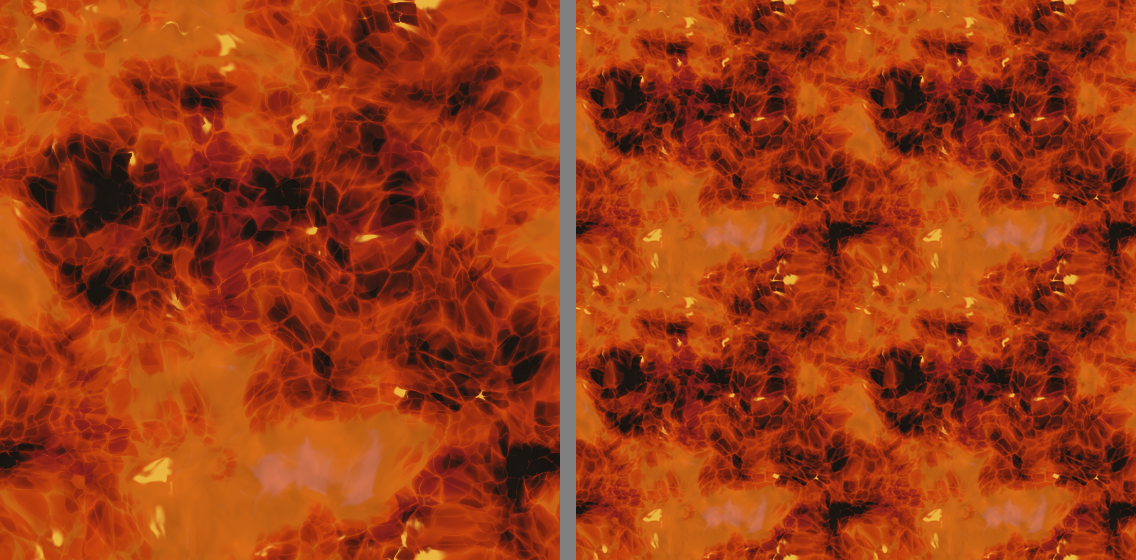
Left, the tile; right, the same tile 2 across and 2 down.
This texture is drawn by a Shadertoy shader. Its source:

```glsl
// Seamless molten lava: glowing orange pools, cellular red crust, charred clots and yellow glints.

const vec3 CHAR_BLACK = vec3(0.10, 0.08, 0.065);
const vec3 SCORCHED   = vec3(0.26, 0.10, 0.07);
const vec3 DARK_RED   = vec3(0.45, 0.12, 0.06);
const vec3 CRUST_RED  = vec3(0.65, 0.18, 0.06);
const vec3 HOT_ORANGE = vec3(0.76, 0.25, 0.05);
const vec3 POOL_AMBER = vec3(0.78, 0.38, 0.08);
const vec3 POOL_PINK  = vec3(0.78, 0.42, 0.28);
const vec3 EMBER      = vec3(0.90, 0.38, 0.07);
const vec3 GLINT_GOLD = vec3(0.91, 0.70, 0.24);
const vec3 PLUM       = vec3(0.50, 0.08, 0.14);

// Integer hash of a lattice cell that wraps every `period` cells.
vec3 hashCell(vec2 cell, int period, int seed) {
    ivec2 wrapped = (ivec2(cell) + 8 * period) % period;
    uvec3 v = uvec3(wrapped, seed) * 1664525u + 1013904223u;
    v.x += v.y * v.z; v.y += v.z * v.x; v.z += v.x * v.y;
    v ^= v >> 16u;
    v.x += v.y * v.z; v.y += v.z * v.x; v.z += v.x * v.y;
    return vec3(v >> 8u) / 16777216.0;
}

float noise(vec2 uv, int period, int seed) {
    vec2 p = uv * float(period), cell = floor(p), f = p - cell;
    vec2 w = f * f * (3.0 - 2.0 * f);
    float a = hashCell(cell, period, seed).x;
    float b = hashCell(cell + vec2(1, 0), period, seed).x;
    float c = hashCell(cell + vec2(0, 1), period, seed).x;
    float d = hashCell(cell + vec2(1, 1), period, seed).x;
    return mix(mix(a, b, w.x), mix(c, d, w.x), w.y);
}

// Three octaves, scaled to zero mean and roughly unit deviation.
float cloud(vec2 uv, int period, int seed) {
    float sum = 0.571 * noise(uv, period, seed)
              + 0.286 * noise(uv, period * 2, seed + 1)
              + 0.143 * noise(uv, period * 4, seed + 2);
    return (sum - 0.5) / 0.14;
}

vec2 warp(vec2 uv, int period, int seed, float amount) {
    return uv + amount * (vec2(noise(uv, period, seed), noise(uv, period, seed + 1)) - 0.5);
}

// x: gap between the two nearest seeds (0 on a wall), y: random value of the cell.
vec2 cells(vec2 uv, int period, int seed) {
    vec2 p = uv * float(period), home = floor(p);
    float nearest = 9.0, second = 9.0, id = 0.0;
    for (int j = -1; j <= 1; j++)
    for (int i = -1; i <= 1; i++) {
        vec2 cell = home + vec2(i, j);
        vec3 h = hashCell(cell, period, seed);
        float d = length(cell + 0.1 + 0.8 * h.xy - p);
        second = min(second, max(nearest, d));
        if (d < nearest) { nearest = d; id = h.z; }
    }
    return vec2(second - nearest, id);
}

// Bright wall between cells, centred around zero.
float membrane(float gap, float sharpness) {
    return exp(-sharpness * gap) - 0.26;
}

vec3 heatColor(float heat) {
    vec3 c = mix(CHAR_BLACK, SCORCHED, smoothstep(-2.2, -1.65, heat));
    c = mix(c, DARK_RED,   smoothstep(-1.65, -1.2, heat));
    c = mix(c, CRUST_RED,  smoothstep(-1.2, -0.5, heat));
    c = mix(c, HOT_ORANGE, smoothstep(-0.5, 0.2, heat));
    c = mix(c, POOL_AMBER, smoothstep(0.2, 1.1, heat));
    return mix(c, POOL_PINK, smoothstep(1.75, 2.4, heat));
}

void mainImage(out vec4 fragColor, in vec2 fragCoord) {
    vec2 uv = fragCoord / iResolution.xy;
    vec2 bent = warp(warp(uv, 8, 11, 0.06), 30, 13, 0.016);
    vec2 ragged = warp(bent, 75, 15, 0.008);

    // Broad heat; the crust structure fades where pools are hot.
    float base = cloud(bent, 6, 21);
    float crust = 1.0 - 0.8 * smoothstep(0.2, 1.5, base);

    // Nested cells with glowing walls and individually cooled bodies.
    vec2 large = cells(bent, 9, 31);
    vec2 medium = cells(bent, 22, 32);
    vec2 small = cells(ragged, 42, 33);
    float heat = 0.9 * base + 0.75 * membrane(large.x, 6.0);
    heat += crust * 0.75 * membrane(medium.x, 8.0);
    heat += crust * 0.45 * membrane(small.x, 7.0);
    heat += crust * 0.9 * (medium.y - 0.5) * smoothstep(0.0, 0.16, medium.x);
    heat += crust * 0.6 * (small.y - 0.5) * smoothstep(0.0, 0.16, small.x);
    heat += crust * 0.14 * cloud(ragged, 48, 41);
    vec3 color = heatColor(heat);

    // Plum tint on cooler patches, soft mottling everywhere.
    float cool = smoothstep(-1.7, -1.0, heat) * (1.0 - smoothstep(-0.6, 0.1, heat));
    color = mix(color, PLUM, 0.45 * cool * smoothstep(0.6, 1.6, cloud(bent, 7, 51)));
    color *= 1.0 + 0.035 * cloud(ragged, 26, 55);

    // Ragged ember streaks with golden cores, gathered in patches.
    float ridge = 1.0 - abs(cloud(ragged, 13, 61));
    float patches = smoothstep(0.5, 1.5, cloud(bent, 7, 65));
    float streak = patches * smoothstep(0.1, 0.9, ridge) * smoothstep(-1.6, -0.5, heat);
    float flicker = smoothstep(-0.9, 1.1, cloud(ragged, 34, 71));
    color = mix(color, EMBER, 0.65 * streak * flicker);
    color = mix(color, GLINT_GOLD, smoothstep(0.3, 0.85, streak * (0.35 + 0.65 * flicker)));

    fragColor = vec4(color, 1.0);
}
```
